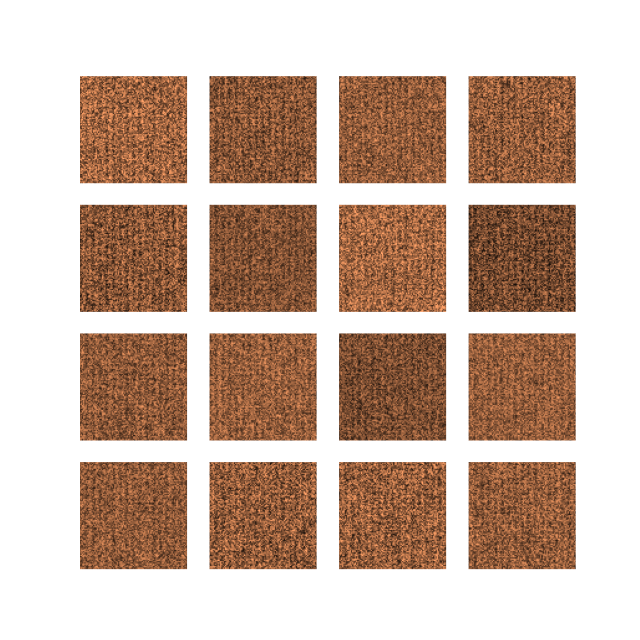
Reproduce this pattern procedurally as a WebGL 1 fragment shader.

```glsl
precision highp float;

uniform vec2 u_resolution;

#define TILE_COUNT 4.0
#define TILE_ORIGIN vec2(0.125, 0.1107)
#define TILE_PITCH vec2(0.2024, 0.2010)
#define TILE_SIZE 0.1673
#define GRAIN_CELLS 86.0
#define RIB_COUNT 16.0
#define ROW_COUNT 22.0
#define GRAIN_DEPTH 0.52
#define MOTTLE_DEPTH 0.24
#define COPPER vec3(1.0, 0.63, 0.402)

float hash(vec2 p) {
    vec3 q = fract(vec3(p.xyx) * 0.1031);
    q += dot(q, q.yzx + 33.33);
    return fract((q.x + q.y) * q.z);
}

float valueNoise(vec2 p) {
    vec2 cell = floor(p);
    vec2 f = fract(p);
    f = f * f * (3.0 - 2.0 * f);
    float low = mix(hash(cell), hash(cell + vec2(1.0, 0.0)), f.x);
    float high = mix(hash(cell + vec2(0.0, 1.0)), hash(cell + vec2(1.0, 1.0)), f.x);
    return mix(low, high, f.y);
}

// Mean brightness of each tile, one line per row from the bottom up
float tileTone(vec2 tile) {
    mat4 tones = mat4(
        0.56, 0.57, 0.58, 0.57,
        0.55, 0.58, 0.48, 0.58,
        0.54, 0.51, 0.64, 0.46,
        0.62, 0.53, 0.57, 0.57);
    vec4 index = vec4(0.0, 1.0, 2.0, 3.0);
    vec4 pickRow = vec4(equal(index, vec4(tile.y)));
    vec4 pickColumn = vec4(equal(index, vec4(tile.x)));
    return dot(tones * pickRow, pickColumn);
}

// Ribbed cloth: vertical ribs, faint cross rows, streaks and speckle
float weave(vec2 p, vec2 tile) {
    vec2 seed = tile * 137.0 + 11.0;
    float grain = valueNoise(p * GRAIN_CELLS + seed) - 0.5;
    float mottle = valueNoise(p * GRAIN_CELLS * 0.55 + seed.yx + 400.0) - 0.5;
    float streak = valueNoise(vec2(p.x * RIB_COUNT * 1.7, p.y * 3.0) + seed + 900.0) - 0.5;
    float rib = cos(6.28318 * (p.x * RIB_COUNT + 0.25 * mottle));
    float row = cos(6.28318 * (p.y * ROW_COUNT + 0.25 * mottle));
    float contrast = mix(0.85, 1.15, hash(seed + 50.0));
    float relief = GRAIN_DEPTH * grain + MOTTLE_DEPTH * mottle
        + 0.07 * streak - 0.055 * rib + 0.022 * row;
    return relief * contrast;
}

void main() {
    vec2 uv = gl_FragCoord.xy / u_resolution;

    // Nearest tile, with a position from 0 to 1 inside it
    vec2 margin = 0.5 * (TILE_PITCH - TILE_SIZE);
    vec2 tile = floor((uv - TILE_ORIGIN + margin) / TILE_PITCH);
    tile = clamp(tile, 0.0, TILE_COUNT - 1.0);
    vec2 local = uv - TILE_ORIGIN - tile * TILE_PITCH;

    // Smooth coverage of the square
    vec2 inset = 0.5 * TILE_SIZE - abs(local - 0.5 * TILE_SIZE);
    vec2 coverage = clamp(inset * u_resolution + 0.5, 0.0, 1.0);

    float shade = clamp(tileTone(tile) + weave(local / TILE_SIZE, tile), 0.05, 1.0);
    vec3 color = mix(vec3(1.0), COPPER * shade, coverage.x * coverage.y);
    gl_FragColor = vec4(color, 1.0);
}
```
